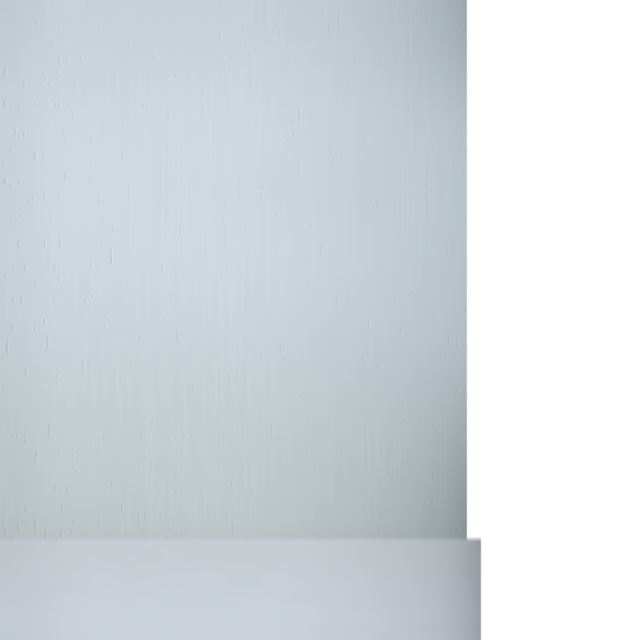
A Shadertoy shader for this background:

```glsl
// Pale painted wooden wall above a smooth shelf, beside a blank white margin.

float hash(vec2 p) {
    vec3 q = fract(vec3(p.xyx) * 0.1031);
    q += dot(q, q.yzx + 33.33);
    return fract((q.x + q.y) * q.z);
}

float noise(vec2 p) {
    vec2 cell = floor(p), f = fract(p);
    f = f * f * (3.0 - 2.0 * f);
    return mix(mix(hash(cell), hash(cell + vec2(1, 0)), f.x),
               mix(hash(cell + vec2(0, 1)), hash(cell + vec2(1, 1)), f.x), f.y);
}

// Sparse vertical dents, each with a dark side and a lit side.
float dents(vec2 p, vec2 grid, float density, float seed) {
    vec2 cell = floor(p * grid);
    vec2 id = cell + seed;
    vec2 centre = 0.3 + 0.4 * vec2(hash(id + 7.1), hash(id + 19.7));
    vec2 d = (p * grid - cell - centre) / grid;
    float halfLength = mix(0.1, 0.28, hash(id + 31.3)) / grid.y;
    float along = 1.0 - smoothstep(0.3, 1.0, abs(d.y) / halfLength);
    float across = exp(-pow(d.x / 0.0013, 2.0))
                 - 0.5 * exp(-pow((d.x - 0.0022) / 0.0013, 2.0));
    return step(1.0 - density, hash(id)) * along * across;
}

vec3 wallColor(vec2 p) {
    float u = p.x / 0.729;
    float v = (p.y - 0.158) / 0.842;

    // Broad light, brightest left of centre
    vec3 color = mix(vec3(0.745, 0.78, 0.79), vec3(0.81, 0.85, 0.88), smoothstep(-0.05, 0.6, v));
    color -= 0.035 * smoothstep(0.7, 1.05, v);
    color -= 0.03 * (1.0 - smoothstep(0.0, 0.15, u));
    color -= vec3(0.05, 0.045, 0.042) * smoothstep(0.45, 0.95, u);

    // Shade gathering at the right edge and its corners
    float corners = 0.05 + 0.10 * smoothstep(0.4, 0.0, v) + 0.07 * smoothstep(0.7, 1.0, v);
    color -= corners * pow(u, 10.0);
    color -= 0.02 * exp(-v * 30.0);

    // Vertical brush grain and dents, strongest on the left
    float left = 1.0 - smoothstep(0.0, 0.4, u);
    float grain = noise(p * vec2(240.0, 7.0)) + 0.6 * noise(p * vec2(430.0, 24.0)) - 0.8;
    float patches = smoothstep(0.35, 0.8, noise(p * vec2(14.0, 4.0) + 5.0));
    color += 0.012 * grain * (0.35 + 0.65 * patches);
    for (int i = 0; i < 3; i++) {
        float k = float(i);
        vec2 grid = vec2(48.0 + 17.0 * k, 14.0 + 13.0 * k);
        color -= (0.035 + 0.025 * left) * dents(p, grid, 0.06 + 0.12 * left, 41.0 * k);
    }
    return color + 0.008 * (noise(p * 7.0) - 0.5);
}

vec3 shelfColor(vec2 p) {
    float u = p.x / 0.751;
    vec3 color = mix(vec3(0.79, 0.82, 0.85), vec3(0.775, 0.805, 0.83), smoothstep(0.03, 0.158, p.y));
    color -= 0.03 * (1.0 - smoothstep(0.0, 0.2, u));
    color -= 0.04 * smoothstep(0.55, 0.9, u) + 0.16 * pow(u, 14.0);
    return color + 0.006 * (noise(p * vec2(30.0, 60.0)) - 0.5);
}

void mainImage(out vec4 fragColor, in vec2 fragCoord) {
    vec2 p = fragCoord / iResolution.xy;
    float pixel = 1.0 / iResolution.x;

    // White margin, then the wall, then the shelf with a soft top edge
    vec3 color = vec3(1.0);
    float wall = 1.0 - smoothstep(-pixel, pixel, p.x - 0.7295);
    color = mix(color, wallColor(p), wall);
    float shelf = 1.0 - smoothstep(-pixel, pixel, p.x - 0.7515);
    shelf *= 1.0 - smoothstep(0.153, 0.163, p.y);
    color = mix(color, shelfColor(p), shelf);

    fragColor = vec4(clamp(color, 0.0, 1.0), 1.0);
}
```
